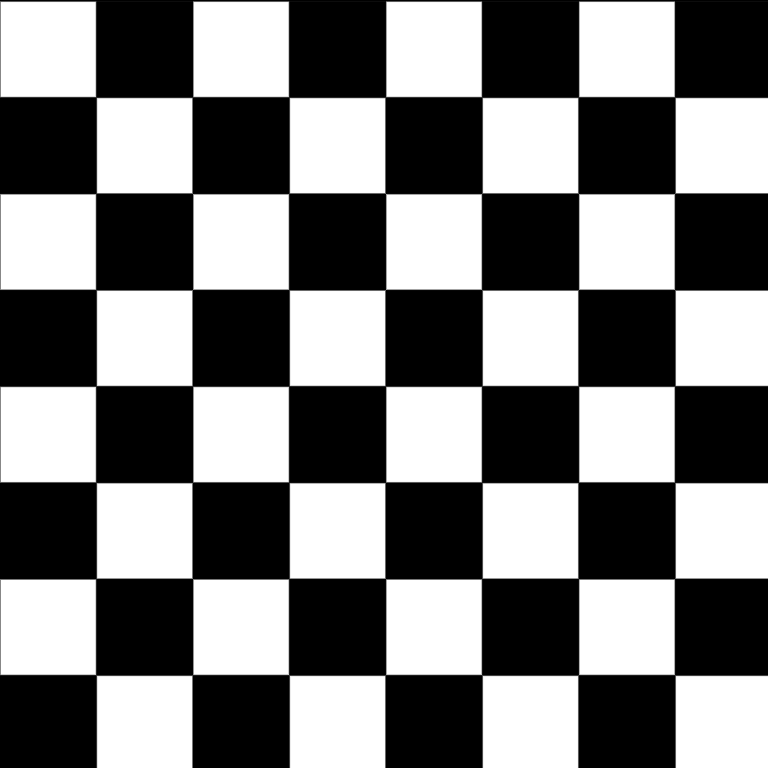
Give the GLSL for this pattern, as a WebGL 2 fragment shader.

```glsl
#version 300 es
precision highp float;

uniform vec2 u_resolution;
out vec4 fragColor;

const vec3 BLACK = vec3(0.0);
const vec3 WHITE = vec3(1.0);

const vec2 TILE_SIZE = vec2(0.1256, 0.1254);
const float TOP_MARGIN = 0.0016;   // dark strip above the first row
const float WHITE_INSET = 0.0006;  // white tiles are slightly smaller than black
const float EDGE_SOFTNESS = 0.0013;

// Signed distance to the nearest tile edge: positive in even tiles.
float checkerDistance(vec2 p, vec2 tileSize) {
    vec2 grid = p / tileSize;
    vec2 cell = floor(grid);
    vec2 local = grid - cell;
    vec2 toEdge = min(local, 1.0 - local) * tileSize;
    float parity = 1.0 - 2.0 * mod(cell.x + cell.y, 2.0);
    return parity * min(toEdge.x, toEdge.y);
}

float softFill(float dist, float halfWidth) {
    return smoothstep(-halfWidth, halfWidth, dist);
}

void main() {
    vec2 uv = gl_FragCoord.xy / u_resolution;

    // Rows are counted downward from the top strip.
    vec2 board = vec2(uv.x, 1.0 - uv.y - TOP_MARGIN);

    // Keep the strip above the board black.
    float dist = min(checkerDistance(board, TILE_SIZE), board.y) - WHITE_INSET;

    // Soft edges, never narrower than a pixel.
    float pixel = 1.0 / min(u_resolution.x, u_resolution.y);
    float white = softFill(dist, max(EDGE_SOFTNESS, 0.5 * pixel));

    fragColor = vec4(mix(BLACK, WHITE, white), 1.0);
}
```
